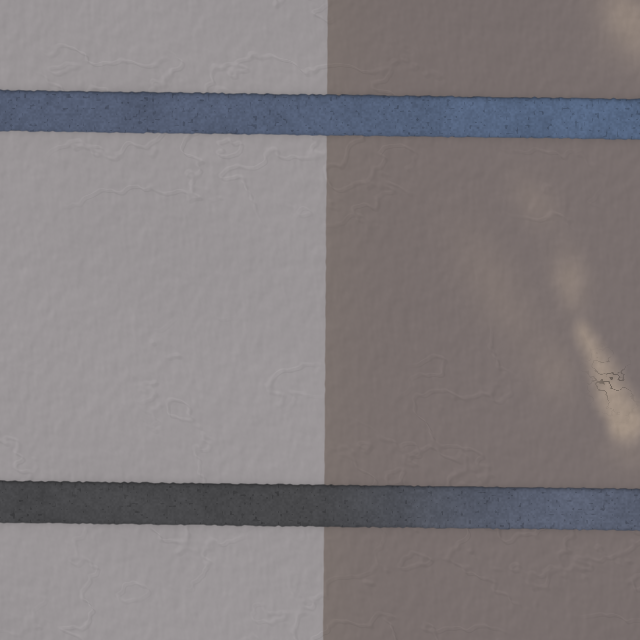
A WebGL 1 fragment shader for this texture:

```glsl
precision highp float;

uniform vec2 u_resolution;

const vec3 LIGHT_WALL = vec3(0.600, 0.582, 0.588);
const vec3 DARK_WALL = vec3(0.468, 0.430, 0.424);
const vec3 SLATE_BLUE = vec3(0.325, 0.360, 0.440);
const vec3 BRIGHT_BLUE = vec3(0.335, 0.400, 0.505);
const vec3 CHARCOAL = vec3(0.280, 0.280, 0.288);
const vec3 DUSK_BLUE = vec3(0.350, 0.375, 0.440);
const vec3 SUNLIGHT = vec3(0.180, 0.155, 0.105);
const vec2 SEAM = vec2(0.505, 0.0072);        // x at the bottom, lean
const vec2 UPPER_EDGES = vec2(0.7955, 0.859); // bottom and top at x = 0
const vec2 LOWER_EDGES = vec2(0.1835, 0.2487);
const float UPPER_SLOPE = -0.0135;
const float LOWER_SLOPE = -0.0125;
const float RELIEF = 0.075;
const float BAND_GRAIN = 0.11;

float hash(vec2 p) {
  vec3 q = fract(p.xyx * 0.1031);
  q += dot(q, q.yzx + 33.33);
  return fract((q.x + q.y) * q.z);
}

float noise(vec2 p) {
  vec2 i = floor(p);
  vec2 f = fract(p);
  f = f * f * (3.0 - 2.0 * f);
  return mix(mix(hash(i), hash(i + vec2(1.0, 0.0)), f.x),
             mix(hash(i + vec2(0.0, 1.0)), hash(i + 1.0), f.x), f.y);
}

float fbm(vec2 p) {
  float sum = 0.0;
  float gain = 0.5;
  for (int i = 0; i < 4; i++) {
    sum += gain * noise(p);
    p = mat2(0.8, 0.6, -0.6, 0.8) * p * 2.03 + 17.0;
    gain *= 0.5;
  }
  return sum;
}

// Trowelled plaster: fine bumps, upright grain and sparse ridges
float plasterHeight(vec2 p) {
  float bumps = fbm(p * vec2(75.0, 60.0));
  float grain = noise(p * vec2(190.0, 55.0));
  float ridge = 1.0 - abs(2.0 * fbm(p * vec2(11.0, 15.0) + 4.0) - 1.0);
  float sparse = smoothstep(0.45, 0.75, noise(p * 7.0 + 31.0));
  return bumps + 0.16 * grain + 0.5 * sparse * smoothstep(0.95, 1.0, ridge);
}

float glow(vec2 p, vec2 center, vec2 radius, float angle) {
  vec2 d = p - center;
  float c = cos(angle);
  float s = sin(angle);
  d = vec2(c * d.x + s * d.y, c * d.y - s * d.x) / radius;
  return exp(-dot(d, d));
}

// Distance to a line whose thickness grows from a to b
float taperedStreak(vec2 p, vec2 a, vec2 b, float ra, float rb) {
  vec2 ab = b - a;
  float t = clamp(dot(p - a, ab) / dot(ab, ab), 0.0, 1.0);
  return length(p - a - ab * t) - mix(ra, rb, t);
}

float sunPatches(vec2 p) {
  vec2 q = p + 0.012 * (vec2(noise(p * 30.0), noise(p * 30.0 + 9.0)) - 0.5);
  float d = taperedStreak(q, vec2(0.912, 0.480), vec2(0.978, 0.345), 0.008, 0.029);
  float sun = 0.85 * (1.0 - smoothstep(-0.020, 0.020, d));
  sun += 0.42 * glow(q, vec2(0.893, 0.558), vec2(0.026, 0.050), 0.15);
  sun += 0.55 * glow(q, vec2(0.985, 0.965), vec2(0.045, 0.065), 0.5);
  sun += 0.20 * glow(q, vec2(0.835, 0.685), vec2(0.028, 0.045), 0.6);
  sun += 0.18 * glow(q, vec2(0.775, 0.545), vec2(0.040, 0.110), 0.55);
  sun += 0.18 * glow(q, vec2(0.870, 0.415), vec2(0.030, 0.045), 0.3);
  sun += 0.22 * glow(q, vec2(0.985, 0.300), vec2(0.035, 0.035), 0.0);
  return sun;
}

vec3 paintBand(vec3 wall, vec3 paint, vec2 p, vec2 edges, float slope, float aa) {
  float rough = 0.0022 * (noise(p * vec2(170.0, 40.0)) - 0.5);
  float y = p.y - slope * p.x + rough;
  float above = y - edges.y;
  float below = edges.x - y;
  float dist = max(above, below);
  float grain = noise(p * 330.0) + 0.6 * noise(p * 150.0) - 0.8;
  float pits = smoothstep(0.78, 0.95, noise(p * 230.0 + 50.0));
  paint *= 1.0 + BAND_GRAIN * grain - 0.15 * pits + 0.16 * (fbm(p * 18.0) - 0.47);
  // Dark groove along the top, thin shadow along the bottom
  paint *= 1.0 - 0.42 * exp(-abs(above) / 0.0025) - 0.18 * exp(-abs(below) / 0.002);
  wall *= 1.0 - 0.09 * exp(-max(dist, 0.0) / 0.005);
  return mix(wall, paint, 1.0 - smoothstep(-aa, aa, dist));
}

void main() {
  vec2 p = gl_FragCoord.xy / u_resolution;
  float aa = 1.0 / min(u_resolution.x, u_resolution.y);

  // Two painted halves
  float side = p.x - SEAM.x - SEAM.y * p.y + 0.0012 * (noise(p * 110.0) - 0.5);
  float darkSide = smoothstep(-aa, aa, side);
  vec3 wall = mix(LIGHT_WALL, DARK_WALL, darkSide);
  wall += darkSide * vec3(0.012, 0.012, 0.002) * exp(-max(side, 0.0) / 0.06);
  wall *= 1.0 + 0.035 * (fbm(p * 5.0) - 0.47);

  // Sunlight and raking relief
  float sun = sunPatches(p);
  wall += SUNLIGHT * sun * darkSide;
  vec2 toLight = vec2(-0.0022, 0.0026);
  float relief = plasterHeight(p + toLight) - plasterHeight(p - toLight);
  wall *= 1.0 - RELIEF * relief * (1.0 + 0.8 * sun);

  // Hairline cracks in the sunlit plaster
  float crack = abs(fbm(p * vec2(32.0, 40.0) + 8.0) - 0.48);
  float crackArea = glow(p, vec2(0.956, 0.402), vec2(0.025, 0.035), 0.4);
  wall *= 1.0 - 0.32 * crackArea * (1.0 - smoothstep(0.006, 0.026, crack));

  // Horizontal bands
  vec3 upperPaint = mix(SLATE_BLUE, BRIGHT_BLUE, smoothstep(0.2, 1.0, p.x));
  vec3 lowerPaint = mix(CHARCOAL, DUSK_BLUE, smoothstep(0.45, 0.88, p.x));
  vec3 color = paintBand(wall, upperPaint, p, UPPER_EDGES, UPPER_SLOPE, aa);
  color = paintBand(color, lowerPaint, p, LOWER_EDGES, LOWER_SLOPE, aa);

  gl_FragColor = vec4(color, 1.0);
}
```
